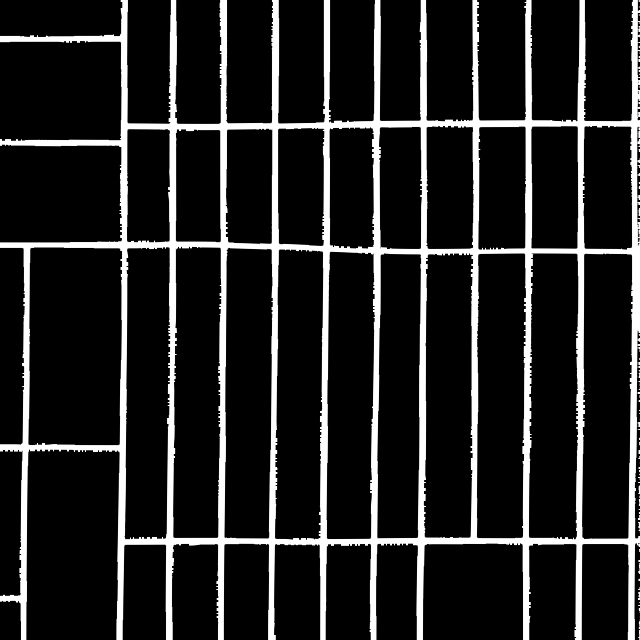
A Shadertoy shader for this pattern:

```glsl
// White hand-ruled lines on black: ten narrow columns cut by three long rows,
// beside a sparser left block. Each line is a distance to a slightly leaning
// stroke whose edges drift in small steps and fray in patches.

const vec3 GROUND = vec3(0.0);
const vec3 INK = vec3(1.0);
const float HALF_WIDTH = 0.0049;
const float ROW_HALF_WIDTH = 0.0046;
const float JOINT = 0.003;      // rounding where strokes cross
const float LEAN = 0.0055;      // leftward shift of columns at the bottom
const float DRIFT = 0.0013;     // slow wander of each edge
const float BURR = 0.0026;      // length of frayed specks
const float GRAIN = 400.0;      // specks per canvas side
const float LEFT_BLOCK = 0.193; // x where the left block ends
const float LOW_ROW = 0.154;    // y of the lowest long row
const int SHORT_COLUMN = 7;     // column that stops at the lowest row

// Column centres at the top edge
const int COLUMNS = 11;
const float COLUMN_X[COLUMNS] = float[](0.1940, 0.2702, 0.3503, 0.4297,
    0.5104, 0.5892, 0.6621, 0.7435, 0.8262, 0.9089, 0.9922);

// Rows: height, start x, end x, rise to the right
const int ROWS = 7;
const vec4 ROW[ROWS] = vec4[](
    vec4(0.940, -0.1, LEFT_BLOCK, 0.0),
    vec4(0.777, -0.1, LEFT_BLOCK, 0.0),
    vec4(0.301, -0.1, LEFT_BLOCK, 0.0),
    vec4(0.064, -0.1, 0.036, 0.0),
    vec4(0.802, LEFT_BLOCK, 1.1, 0.004),
    vec4(0.617, -0.1, 1.1, -0.010),
    vec4(LOW_ROW, LEFT_BLOCK, 1.1, 0.0));

float hash(vec2 p) {
    vec3 q = fract(vec3(p.xyx) * 0.1031);
    q += dot(q, q.yzx + 33.33);
    return fract((q.x + q.y) * q.z);
}

// Smooth one-dimensional noise, one track per seed
float noise(float t, float seed) {
    float i = floor(t);
    float f = smoothstep(0.0, 1.0, t - i);
    return mix(hash(vec2(i, seed)), hash(vec2(i + 1.0, seed)), f);
}

float smoothMin(float a, float b, float k) {
    float h = max(k - abs(a - b), 0.0) / k;
    return min(a, b) - 0.25 * h * h * k;
}

// Signed distance to a worn stroke running from start to end
float stroke(float across, float along, float start, float end, float halfWidth, float seed) {
    float side = seed + (across > 0.0 ? 0.5 : 0.0);
    float t = along + 2.0;
    float drift = floor(noise(t * 13.0, side) * 3.0) / 2.0 - 0.5;
    float patchy = smoothstep(0.62, 0.85, noise(t * 17.0, side + 40.0));
    float speck = step(0.55, hash(vec2(floor(t * GRAIN), side + 80.0)));
    float d = abs(across) - halfWidth - DRIFT * drift - BURR * patchy * (speck - 0.4);
    return max(d, max(start - along, along - end));
}

// Frayed margin along the right edge of the canvas, solid in one stretch
float margin(vec2 p) {
    float solid = smoothstep(0.08, 0.05, abs(p.y - 0.55));
    float reach = mix(hash(vec2(floor(p.y * GRAIN), 7.0)) - 0.35, 1.0, solid);
    return 1.0 - p.x - 0.005 * reach;
}

float ruledLines(vec2 p) {
    float lean = LEAN * (1.0 - smoothstep(0.0, 0.65, p.y));
    float d = margin(p);

    // Columns
    for (int i = 0; i < COLUMNS; i++) {
        float seed = float(i) + 1.0;
        float bend = 0.003 * (noise(p.y * 4.0, seed + 200.0) - 0.5);
        float across = p.x - COLUMN_X[i] + lean - bend;
        float foot = i == SHORT_COLUMN ? LOW_ROW : -0.1;
        d = smoothMin(d, stroke(across, p.y, foot, 1.1, HALF_WIDTH, seed), JOINT);
    }

    // Divider inside the left block
    float divider = stroke(p.x - 0.0425 + lean, p.y, -0.1, 0.617, HALF_WIDTH, 20.0);
    d = smoothMin(d, divider, JOINT);

    // Rows
    float slope = smoothstep(0.3, 0.65, p.x);
    for (int i = 0; i < ROWS; i++) {
        float seed = float(i) + 30.0;
        float bend = 0.002 * (noise((p.x + 1.0) * 6.0, seed + 200.0) - 0.5);
        float across = p.y - ROW[i].x - ROW[i].w * slope - bend;
        float row = stroke(across, p.x, ROW[i].y, ROW[i].z, ROW_HALF_WIDTH, seed);
        d = smoothMin(d, row, JOINT);
    }
    return d;
}

void mainImage(out vec4 fragColor, in vec2 fragCoord) {
    vec2 p = fragCoord / iResolution.xy;
    float soft = 0.6 / iResolution.y;
    float ink = 1.0 - smoothstep(-soft, soft, ruledLines(p));
    fragColor = vec4(mix(GROUND, INK, ink), 1.0);
}
```
